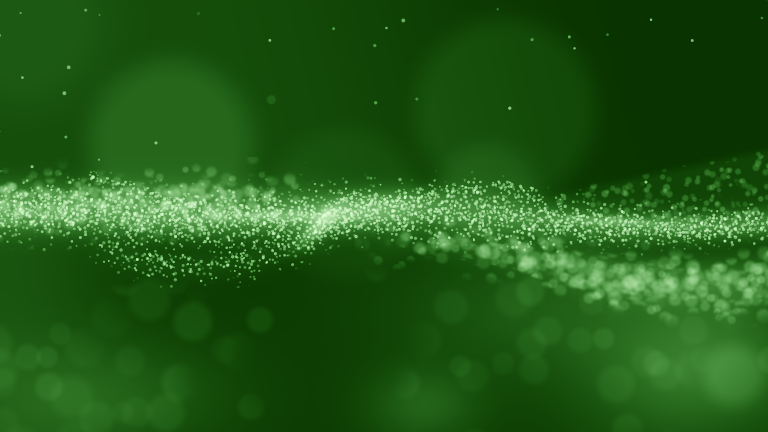
A Shadertoy shader for this background:

```glsl
// A drifting ribbon of glowing green particles over a dark, out-of-focus backdrop.
// Hashed grids scatter sharp dots and soft bokeh where density curves allow them;
// all light is summed as one tone, which a quadratic ramp turns into green.

const float TOP_TONE = 0.30;       // backdrop brightness, upper left
const float DARK_CORNER = 0.10;    // how far the upper right falls off
const float LOW_TONE = 0.23;       // backdrop brightness under the ribbon
const float RIBBON_GLOW = 0.42;
const float FINE_LIGHT = 1.15;
const float SOFT_LIGHT = 0.34;
const float BOKEH_LIGHT = 0.10;
const float STAR_LIGHT = 1.3;
const int LAYERS = 3;

vec4 hash4(vec2 cell) {
    vec4 k = vec4(dot(cell, vec2(127.1, 311.7)), dot(cell, vec2(269.5, 183.3)),
                  dot(cell, vec2(419.2, 371.9)), dot(cell, vec2(73.7, 231.1)));
    return fract(sin(k) * 43758.5);
}

float bell(float x) { return exp(-x * x); }

// Soft interval with fading ends
float span(float x, float a, float b, float fade) {
    return smoothstep(a - fade, a + fade, x) * (1.0 - smoothstep(b - fade, b + fade, x));
}

// Rotated elliptical glow
float glow(vec2 p, vec2 centre, vec2 size, float angle) {
    vec2 d = p - centre;
    float c = cos(angle), s = sin(angle);
    d = vec2(c * d.x + s * d.y, c * d.y - s * d.x) / size;
    return exp(-dot(d, d));
}

float disc(vec2 p, vec2 centre, float radius, float blur) {
    return 1.0 - smoothstep(radius - blur, radius + blur, distance(p, centre));
}

// Jittered grid of discs; density is the share of cells that are lit
float dots(vec2 p, float cell, float radius, float soft, float density, float seed) {
    if (density < 0.01) return 0.0;
    vec2 id = floor(p / cell);
    float sum = 0.0;
    for (int j = -1; j <= 1; j++)
    for (int i = -1; i <= 1; i++) {
        vec2 c = id + vec2(i, j);
        vec4 h = hash4(c + seed);
        float r = radius * (0.65 + 0.7 * h.z);
        float blur = max(soft * r, 0.6 / iResolution.y);
        float lit = smoothstep(h.w - 0.04, h.w + 0.08, density);
        sum += lit * (0.4 + 0.6 * fract(h.z * 7.3 + h.x)) * disc(p, (c + h.xy) * cell, r, blur);
    }
    return sum;
}

float backdrop(vec2 p) {
    float top = TOP_TONE - DARK_CORNER * smoothstep(0.5, 1.6, p.x + 0.25 * (p.y - 0.6));
    float low = LOW_TONE + 0.10 * bell(p.x / 0.25);
    float tone = mix(low, top, smoothstep(0.42, 0.58, p.y));
    // Large defocused lamps
    tone += 0.10 * disc(p, vec2(0.395, 0.67), 0.19, 0.05);
    tone += 0.05 * disc(p, vec2(0.05, 0.95), 0.20, 0.09);
    tone += 0.07 * disc(p, vec2(1.17, 0.745), 0.21, 0.045);
    tone += 0.06 * disc(p, vec2(1.13, 0.55), 0.115, 0.04);
    tone += 0.04 * disc(p, vec2(0.80, 0.53), 0.17, 0.04);
    // Haze in the lower part
    tone += 0.13 * glow(p, vec2(0.26, 0.08), vec2(0.27, 0.13), 0.0);
    tone += 0.15 * glow(p, vec2(0.98, 0.06), vec2(0.13, 0.09), 0.0);
    tone += 0.24 * glow(p, vec2(1.62, 0.16), vec2(0.26, 0.18), 0.2);
    tone += 0.12 * glow(p, vec2(1.25, 0.28), vec2(0.32, 0.15), 0.0);
    return tone + 0.09 * disc(p, vec2(1.70, 0.13), 0.07, 0.03);
}

void mainImage(out vec4 fragColor, in vec2 fragCoord) {
    vec2 p = fragCoord / iResolution.y;
    p.x *= 1.7778 * iResolution.y / iResolution.x;
    float x = p.x, y = p.y;
    // Density of each part of the ribbon
    float centre = 0.502 - 0.03 * smoothstep(1.1, 1.7, x) + 0.01 * sin(7.0 * x - 5.0);
    float ribbon = bell((y - centre) / mix(0.046, 0.031, smoothstep(1.1, 1.6, x)));
    float arc = bell((y - 0.385 - 0.9 * (x - 0.45) * (x - 0.45)) / 0.032) * span(x, 0.24, 0.82, 0.07);
    float crest = bell((y - 0.595 + 0.28 * (x - 0.197)) / 0.012) * span(x, 0.2, 0.45, 0.03);
    float arch = bell((y - 0.553 - 0.018 * cos(14.0 * (x - 1.11))) / 0.014) * span(x, 0.8, 1.26, 0.05);
    float wing = span(y, 0.48, 0.55 + 0.214 * (x - 1.296), 0.015) * smoothstep(1.2, 1.45, x);
    float leftMist = bell((y - 0.53) / 0.052) * (1.0 - smoothstep(0.5, 0.85, x));
    float rightWave = bell((y - 0.39 - 0.05 * cos(4.6 * (x - 0.926))) / mix(0.035, 0.052, smoothstep(1.0, 1.5, x)))
                    * smoothstep(0.8, 1.1, x);
    // Continuous glow
    float light = RIBBON_GLOW * ribbon + 0.2 * leftMist + 0.08 * wing + 0.08 * arc;
    light += 0.26 * rightWave * mix(0.5, 1.0, smoothstep(1.1, 1.5, x));
    light += 0.9 * glow(p, vec2(0.745, 0.483), vec2(0.055, 0.016), 0.75);
    light += 0.4 * glow(p, vec2(0.68, 0.498), vec2(0.17, 0.012), 0.0);
    light += 0.45 * glow(p, vec2(0.85, 0.515), vec2(0.15, 0.03), 0.1);
    light += 0.4 * glow(p, vec2(1.45, 0.485), vec2(0.18, 0.010), -0.05);
    // Sharp and defocused particles, in overlapping layers
    float fine = 0.75 * ribbon + 0.38 * arc + 0.4 * crest + 0.4 * arch;
    for (int k = 0; k < LAYERS; k++) {
        float layer = float(k), seed = 31.0 * layer;
        light += FINE_LIGHT * dots(p, 0.0095 + 0.0015 * layer, 0.0028, 0.4, fine, 17.0 + seed);
        light += SOFT_LIGHT * dots(p, 0.021 + 0.002 * layer, 0.010, 0.45, 0.75 * leftMist, 5.0 + seed);
        light += SOFT_LIGHT * dots(p, 0.022 + 0.003 * layer, 0.012, 0.4, 0.75 * rightWave, 53.0 + seed);
        light += SOFT_LIGHT * dots(p, 0.020 + 0.002 * layer, 0.006, 0.45, 0.38 * wing, 71.0 + seed);
    }
    float below = 1.0 - smoothstep(0.3, 0.45, y);
    float clusters = 0.35 + 0.25 * sin(5.0 * x + 1.2) * cos(7.0 * y - 1.0);
    light += BOKEH_LIGHT * dots(p, 0.075, 0.036, 0.28, clusters * below, 97.0);
    // Stray sparks above the ribbon
    float sky = smoothstep(0.54, 0.62, y);
    light += STAR_LIGHT * dots(p, 0.10, 0.0032, 0.4, 0.24 * sky, 113.0);
    light += 0.15 * dots(p, 0.17, 0.009, 0.25, 0.16 * sky, 131.0);

    float tone = mix(1.0, backdrop(p), exp(-light));
    float warm = 0.9 * tone * tone;
    fragColor = vec4(clamp(vec3(warm, tone, warm - 0.04), 0.0, 1.0), 1.0);
}
```
